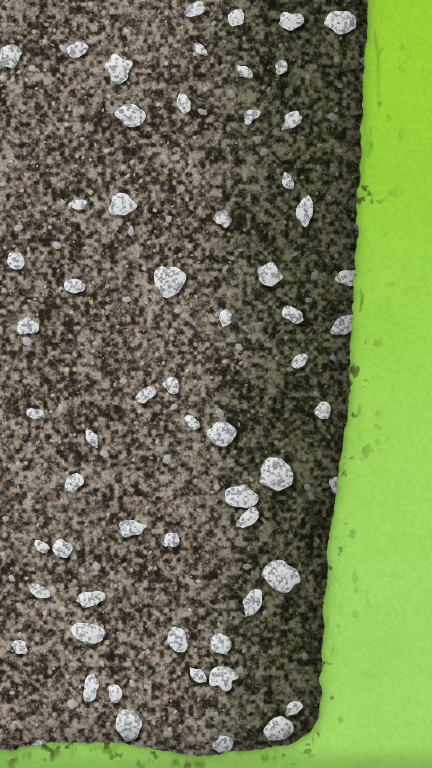
Write a WebGL 2 fragment shader that draws this texture.

```glsl
#version 300 es
precision highp float;
// Dark potting soil with pale perlite lumps, held by a bright green planter wall.
uniform vec2 u_resolution;
out vec4 fragColor;

float hash(vec2 p) {
  vec3 q = fract(p.xyx * 0.1031);
  q += dot(q, q.yzx + 33.33);
  return fract((q.x + q.y) * q.z);
}

float noise(vec2 p) {
  vec2 i = floor(p), f = fract(p);
  f = f * f * (3.0 - 2.0 * f);
  return mix(mix(hash(i), hash(i + vec2(1, 0)), f.x),
             mix(hash(i + vec2(0, 1)), hash(i + vec2(1, 1)), f.x), f.y);
}

float fbm(vec2 p) {
  float sum = 0.0, amp = 0.5;
  for (int i = 0; i < 4; i++) {
    sum += amp * noise(p);
    p = mat2(1.6, 1.2, -1.2, 1.6) * p + 7.3;
    amp *= 0.5;
  }
  return sum / 0.9375;
}

mat2 rotation(float a) {
  return mat2(cos(a), sin(a), -sin(a), cos(a));
}

// Scattered lumpy grains: x = coverage, y = light from upper left, z = random tint.
vec3 grains(vec2 p, float cell, float density, vec2 radii, float seed, float aa) {
  vec3 best = vec3(0.0);
  for (int j = -1; j <= 1; j++) for (int i = -1; i <= 1; i++) {
    vec2 id = floor(p / cell) + vec2(i, j);
    vec2 key = id + seed;
    if (hash(key) > density) continue;
    vec2 jitter = vec2(hash(key + 17.1), hash(key + 41.7));
    vec2 offset = p - (id + 0.15 + 0.7 * jitter) * cell;
    float size = hash(key + 63.2), tint = hash(key + 85.9);
    float radius = mix(radii.x, radii.y, size * size);
    vec2 v = rotation(6.283 * tint) * offset;
    v.y *= 1.0 + 0.8 * jitter.x;
    float lump = 0.72 + 0.5 * noise(v / radius * 1.6 + key * 5.0);
    float cover = 1.0 - smoothstep(-aa, aa, length(v) - radius * lump);
    float light = dot(offset / radius, vec2(-0.5, 0.7));
    if (cover > best.x) best = vec3(cover, light, tint);
  }
  return best;
}

// Thin bent root fibres, one at most in each cell.
float fibres(vec2 p, float cell, float density, float seed, float aa) {
  float cover = 0.0;
  for (int j = -1; j <= 1; j++) for (int i = -1; i <= 1; i++) {
    vec2 id = floor(p / cell) + vec2(i, j), key = id + seed;
    if (hash(key) > density) continue;
    vec2 v = rotation(6.283 * hash(key + 9.4)) * (p - (id + 0.5) * cell);
    v.y += 4.0 * (hash(key + 27.3) - 0.5) * v.x * v.x / cell;
    v.x = max(abs(v.x) - cell * (0.15 + 0.3 * hash(key + 3.8)), 0.0);
    cover = max(cover, 1.0 - smoothstep(0.0, 0.0009 + aa, length(v)));
  }
  return cover;
}

// Signed distance to the soil bed: leaning right side, wavy base, round corner.
float soilDistance(vec2 p) {
  float side = 0.430 + 0.049 * p.y - 0.018 * (1.0 - smoothstep(0.25, 0.5, p.y));
  float base = 0.026 + 0.008 * cos((p.x - 0.11) * 20.0);
  float corner = 0.045;
  vec2 q = vec2(p.x - side, base - p.y) + corner;
  return length(max(q, 0.0)) + min(max(q.x, q.y), 0.0) - corner;
}

vec3 soilColor(vec2 p, float aa) {
  float shade = smoothstep(0.22, 0.41, p.x + 0.05 * (fbm(p * 9.0) - 0.5));
  float crumb = 0.22 * fbm(p * 40.0) + 0.78 * fbm(p * 185.0 + 11.0);
  float tone = smoothstep(0.25, 0.76, crumb);
  vec3 sunlit = mix(vec3(0.15, 0.13, 0.10), vec3(0.66, 0.62, 0.57), tone);
  vec3 shaded = mix(vec3(0.08, 0.09, 0.04), vec3(0.41, 0.41, 0.32), tone);
  vec3 col = mix(sunlit, shaded, shade);
  // Dark clods, root fibres and small tan or grey chips.
  vec3 clod = grains(p, 0.030, 0.6, vec2(0.004, 0.012), 5.0, aa * 2.0);
  col *= 1.0 + clod.x * (0.25 * clod.y - 0.1);
  float dim = 1.0 - 0.35 * shade;
  col = mix(col, vec3(0.60, 0.55, 0.45) * dim, 0.5 * fibres(p, 0.05, 0.6, 31.0, aa));
  vec3 fleck = grains(p, 0.0105, 0.46 - 0.26 * shade, vec2(0.0010, 0.0036), 50.0, aa);
  vec3 fleckColor = mix(vec3(0.58, 0.43, 0.28), vec3(0.82, 0.78, 0.70), fleck.z);
  col = mix(col, fleckColor * dim, 0.8 * fleck.x);
  vec3 chip = grains(p, 0.030, 0.24, vec2(0.002, 0.007), 77.0, aa);
  col = mix(col, vec3(0.72, 0.72, 0.71) * (dim + 0.12 * chip.y), 0.85 * chip.x);
  // Perlite lumps with soft shadows and pitted faces.
  vec2 radii = vec2(0.011, 0.024);
  float shadow = grains(p + vec2(-0.003, 0.004), 0.068, 0.66, radii, 123.0, 0.004).x;
  vec3 perlite = grains(p, 0.068, 0.66, radii, 123.0, aa);
  float pits = smoothstep(0.25, 0.6, fbm(p * 300.0));
  vec3 face = mix(vec3(0.57, 0.58, 0.60), vec3(0.90, 0.91, 0.90), pits);
  face *= 0.96 + 0.1 * perlite.y - 0.06 * shade;
  col *= 1.0 - 0.45 * shadow;
  return mix(col, face, perlite.x);
}

vec3 wallColor(vec2 p, float d) {
  vec3 col = mix(vec3(0.62, 0.84, 0.39), vec3(0.59, 0.82, 0.21), smoothstep(0.2, 1.0, p.y));
  col += 0.04 * (fbm(p * 14.0) - 0.5) + 0.035 * (noise(p * 260.0) - 0.5);
  col *= 1.0 - 0.16 * (1.0 - smoothstep(0.0, 0.035, p.y));
  // Contact shade, a smeared crease and scattered dirt near the soil.
  float away = max(d, 0.0), bend = (d - 0.012) / 0.006;
  col = mix(col, vec3(0.34, 0.46, 0.22), 0.6 * exp(-away * 160.0));
  float smear = smoothstep(0.54, 0.78, fbm(p * vec2(85.0, 28.0)));
  col = mix(col, vec3(0.34, 0.46, 0.16), 0.75 * smear * exp(-bend * bend));
  float dirt = smoothstep(0.67, 0.77, fbm(p * 65.0 + 4.0)) * exp(-away * 45.0);
  return mix(col, vec3(0.22, 0.25, 0.12), 0.85 * dirt);
}

void main() {
  vec2 p = gl_FragCoord.xy / u_resolution.y;
  float aa = 0.8 / u_resolution.y;
  float d = soilDistance(p) + 0.008 * (fbm(p * 60.0) - 0.5);
  vec3 bed = soilColor(p, aa) * (0.78 + 0.22 * smoothstep(0.0, 0.035, -d));
  fragColor = vec4(mix(bed, wallColor(p, d), smoothstep(-aa, aa, d)), 1.0);
}
```
